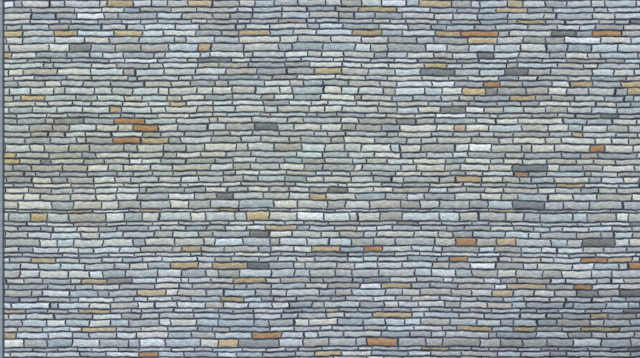
Write a WebGL 2 fragment shader that draws this texture.

```glsl
#version 300 es
precision highp float;
// A wall of thin split-stone bricks: 57 uneven courses, about 27 stones across.
// Jittered cells place the courses and stones; cellular noise roughens each face,
// and layered sines bend the joints and tint the wall broadly.
uniform vec2 u_resolution;
out vec4 fragColor;

const float COURSES = 57.0;
const float STONES = 27.0;
const float STONE_LENGTH = 3.78;  // mean stone length in course heights
const vec3 MORTAR = vec3(0.25, 0.27, 0.32);
const vec3 STONE = vec3(0.72, 0.75, 0.75);
const vec3 OCHRE = vec3(0.72, 0.62, 0.42);
const vec3 RUST = vec3(0.66, 0.49, 0.36);
const vec3 CHALK = vec3(0.90, 0.93, 0.95);

float hash(vec2 p) {
  p = fract(p * vec2(0.1031, 0.1137));
  p += dot(p, p.yx + 33.33);
  return fract((p.x + p.y) * p.x * 17.0 + p.y * 23.0);
}

// Smooth irregular ripple, roughly -1 to 1.
float waves(vec2 p) {
  float a = sin(p.x + 1.7 * sin(p.y * 0.8));
  float b = sin(p.x * 2.3 - p.y * 1.9 + 1.3);
  float c = sin(p.x * 4.7 + p.y * 3.1 + a);
  return a * 0.5 + b * 0.3 + c * 0.2;
}

// Distance to the nearest scattered point.
float cellular(vec2 p) {
  vec2 cell = floor(p);
  float nearest = 2.0;
  for (int y = -1; y <= 1; y++) {
    for (int x = -1; x <= 1; x++) {
      vec2 c = cell + vec2(x, y);
      vec2 point = c + vec2(hash(c + 11.0), hash(c + 47.0));
      nearest = min(nearest, distance(p, point));
    }
  }
  return nearest;
}

float boundary(float i, float seed, float jitter) {
  return i + jitter * (hash(vec2(i + 7.0, seed + 19.0)) - 0.5);
}

// Uneven 1D repeat: cell number, distance from its start, distance to its end.
vec3 unevenCell(float x, float seed, float jitter) {
  float i = floor(x);
  if (x < boundary(i, seed, jitter)) i -= 1.0;
  else if (x >= boundary(i + 1.0, seed, jitter)) i += 1.0;
  return vec3(i, x - boundary(i, seed, jitter), boundary(i + 1.0, seed, jitter) - x);
}

vec3 stoneColor(vec2 id) {
  float pick = hash(id + 83.0);
  vec3 color = STONE * mix(0.88, 1.13, hash(id + 5.0));
  color += vec3(0.025, 0.0, -0.025) * (hash(id + 29.0) * 2.0 - 1.0);
  color = mix(color, OCHRE, 0.6 * step(0.955, pick));
  color = mix(color, RUST, 0.7 * step(0.988, pick));
  color = mix(color, CHALK, 0.8 * step(pick, 0.008));
  return color * mix(1.0, 0.72, step(abs(pick - 0.3), 0.012));
}

// Broad cool, greenish and dim regions of the wall.
vec3 wallTint(vec2 uv) {
  float warm = exp(-9.0 * pow(uv.y - 0.6, 2.0)) * (1.0 - 0.5 * uv.x);
  vec3 tint = mix(vec3(0.99, 1.0, 1.03), vec3(1.0, 1.0, 0.95), warm);
  tint *= 1.0 + 0.03 * waves(uv * vec2(6.0, 9.0));
  float corner = smoothstep(0.35, 0.0, length((uv - vec2(1.0, 0.0)) * vec2(0.8, 1.0)));
  return tint * (1.0 - 0.2 * corner);
}

void main() {
  vec2 uv = gl_FragCoord.xy / u_resolution;
  float pixel = COURSES / u_resolution.y;
  vec2 p = uv * vec2(STONES * STONE_LENGTH, COURSES);

  // Courses, then stones of differing length inside each course
  float bend = 0.09 * waves(p * vec2(0.9, 0.6)) + 0.2 * waves(p * vec2(0.07, 0.05));
  vec3 course = unevenCell(p.y + bend, 3.0, 0.55);
  float rate = mix(0.85, 1.15, hash(vec2(course.x, 61.0))) / STONE_LENGTH;
  float lean = 0.12 * waves(p.yx * vec2(2.0, 0.4));
  float along = (p.x + lean) * rate + 9.0 * hash(vec2(course.x, 71.0));
  vec3 stone = unevenCell(along, course.x, 0.75);
  vec2 id = vec2(stone.x, course.x);

  // Joints: ragged widths, with an occasional open gap at a stone's end
  float ragged = 0.035 * waves(p * vec2(1.7, 2.1));
  float soft = 0.09 + 0.55 * pixel;
  float below = course.y - 0.07 * hash(id + 13.0);
  float above = course.z - 0.05 * hash(id + 37.0);
  float gap = 0.18 * step(0.95, hash(id + 53.0));
  float side = min(stone.y - gap * rate, stone.z) / rate;
  float edge = min(min(below, above), side) + ragged;
  float face = smoothstep(0.1 - soft, 0.1 + soft, edge);

  // Split face: facets, fine grain and light from above
  float facets = cellular(p * vec2(1.1, 2.3)) - 0.5;
  float grain = cellular(p * vec2(3.1, 4.3) + 20.0) - 0.5;
  float slope = clamp(below - above, -1.0, 1.0);
  vec3 color = stoneColor(id) * (1.0 + 0.17 * facets + 0.12 * grain + 0.09 * slope);
  vec3 joint = MORTAR * (1.0 + 0.2 * waves(p * 0.8));
  color = mix(joint, color, face) * wallTint(uv);

  // Narrow border strip along the left side
  float blur = 0.7 / u_resolution.x;
  float strip = 1.0 - smoothstep(0.007 - blur, 0.007 + blur, uv.x);
  float seam = smoothstep(0.003 - blur, 0.005 + blur, uv.x);
  color = mix(color, mix(vec3(0.55, 0.60, 0.64), MORTAR, seam), strip * 0.9);
  fragColor = vec4(clamp(color, 0.0, 1.0), 1.0);
}
```
